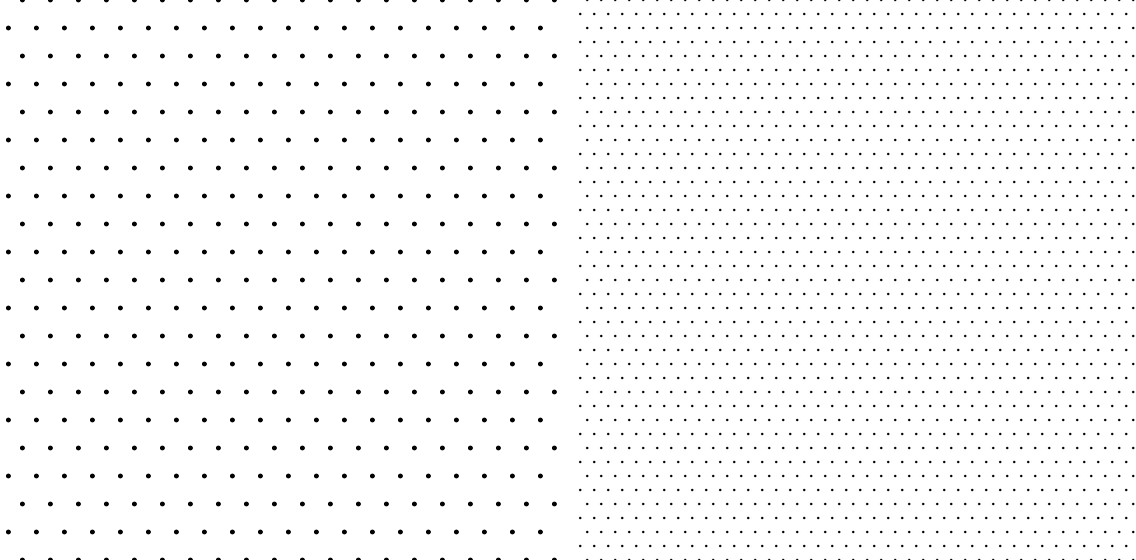
Left: one tile. Right: repeated 2 by 2.
Reproduce this pattern procedurally as a Shadertoy shader.

```glsl
// Small black dots on white, set in staggered rows like a fine polka-dot print.
// The canvas is split into a whole number of cells with one dot per cell;
// every other row is shifted by half a cell, so all edges wrap.

const float COLUMNS = 20.0;       // dots across
const float ROWS = 20.0;          // rows down; even, so the stagger wraps
const float DOT_RADIUS = 0.0043;  // share of the canvas height
const float ROW_START = 0.80;     // first dot of even rows, in cells
const float STAGGER = 0.5;        // shift of odd rows, in cells
const vec3 PAPER = vec3(1.0);
const vec3 INK = vec3(0.01);

// Signed distance to the nearest dot, in canvas heights
float dotDistance(vec2 uv, float aspect) {
    vec2 cell = uv * vec2(COLUMNS, ROWS);

    // Rows are centred on whole numbers, so one straddles the top and bottom edges
    float row = floor(cell.y + 0.5);
    float shift = ROW_START + STAGGER * mod(row, 2.0);

    vec2 offset = vec2(fract(cell.x - shift + 0.5) - 0.5, cell.y - row);
    offset *= vec2(aspect / COLUMNS, 1.0 / ROWS);
    return length(offset) - DOT_RADIUS;
}

void mainImage(out vec4 fragColor, in vec2 fragCoord) {
    vec2 uv = fragCoord / iResolution.xy;
    float aspect = iResolution.x / iResolution.y;

    // Soften the rim over about one pixel
    float halfPixel = 0.5 / iResolution.y;
    float coverage = 1.0 - smoothstep(-halfPixel, halfPixel, dotDistance(uv, aspect));

    fragColor = vec4(mix(PAPER, INK, coverage), 1.0);
}
```
